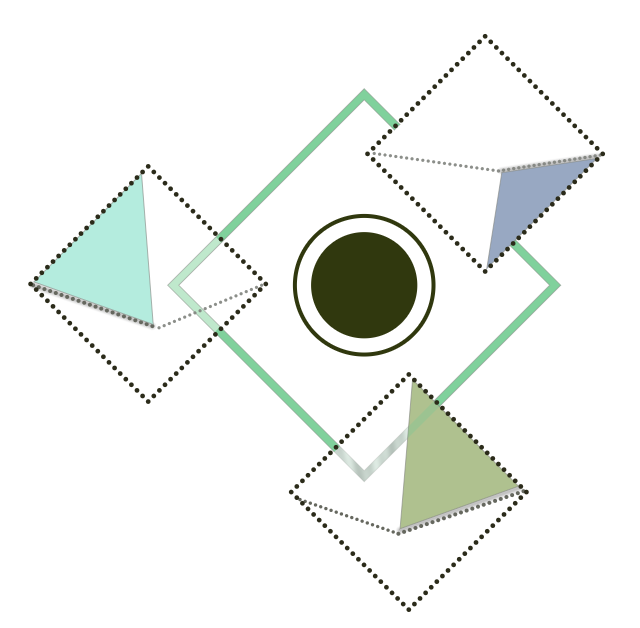
A WebGL 1 fragment shader for this background:

```glsl
precision highp float;
// Draws a green diamond frame around a dark disc, with three dotted diamonds holding tinted triangles.
uniform vec2 u_resolution;

const float HEIGHT = 7.53;
const vec2 HALF_CANVAS = vec2(3.84, 3.765);
const vec2 HUB = vec2(4.37, 4.11);
const vec2 TOP_TILE = vec2(5.82, 5.685);
const vec2 LEFT_TILE = vec2(1.78, 4.125);
const vec2 LOW_TILE = vec2(4.905, 1.63);
const float TILE_RADIUS = 1.41;
const float VEIL_RADIUS = 1.375;

const vec3 INK = vec3(0.17, 0.17, 0.10);
const vec3 OLIVE = vec3(0.19, 0.22, 0.055);
const vec3 GREEN = vec3(0.50, 0.82, 0.61);
const vec3 PALE_GREEN = vec3(0.75, 0.91, 0.80);
const vec3 SILVER = vec3(0.79, 0.84, 0.81);
const vec3 GREY = vec3(0.50, 0.51, 0.49);
const vec3 MINT = vec3(0.705, 0.925, 0.87);
const vec3 BLUE = vec3(0.595, 0.66, 0.76);
const vec3 SAGE = vec3(0.685, 0.755, 0.56);

// Coverage of a signed distance, smoothed over one pixel
float fill(float d, float px) {
  return clamp(0.5 - d / px, 0.0, 1.0);
}

float diamond(vec2 p, float radius) {
  return (abs(p.x) + abs(p.y) - radius) * 0.70711;
}

// Signed distance to the right-hand side of a line
float side(vec2 p, vec2 a, vec2 b) {
  vec2 dir = normalize(b - a);
  return dot(p - a, vec2(dir.y, -dir.x));
}

// Corners run counter-clockwise
float triangle(vec2 p, vec2 a, vec2 b, vec2 c) {
  return max(side(p, a, b), max(side(p, b, c), side(p, c, a)));
}

float segment(vec2 p, vec2 a, vec2 b) {
  vec2 d = b - a;
  return length(p - a - d * clamp(dot(p - a, d) / dot(d, d), 0.0, 1.0));
}

// Evenly spaced round dots from a to b
float dots(vec2 p, vec2 a, vec2 b, float count, float radius) {
  vec2 d = b - a;
  float t = clamp(dot(p - a, d) / dot(d, d), 0.0, 1.0);
  return length(p - a - d * floor(t * count + 0.5) / count) - radius;
}

float dottedDiamond(vec2 p) {
  return dots(abs(p), vec2(TILE_RADIUS, 0.0), vec2(0.0, TILE_RADIUS), 21.0, 0.028);
}

vec3 paintFace(vec3 base, vec3 tint, float d, float px) {
  base = mix(base, tint, fill(d, px));
  return mix(base, GREY, 0.6 * fill(abs(d) - 0.006, px));
}

vec3 paintShadow(vec3 base, vec2 p, vec2 a, vec2 b) {
  return mix(base, vec3(0.66), 0.7 * (1.0 - smoothstep(0.0, 0.06, segment(p, a, b))));
}

void main() {
  float px = HEIGHT / u_resolution.y;
  vec2 p = (gl_FragCoord.xy - 0.5 * u_resolution) * px + HALF_CANVAS;
  vec3 color = vec3(1.0);

  // Frame, hidden or faded where the tiles cover it
  float topVeil = diamond(p - TOP_TILE, VEIL_RADIUS);
  float leftVeil = fill(diamond(p - LEFT_TILE, VEIL_RADIUS), px);
  float lowVeil = fill(diamond(p - LOW_TILE, VEIL_RADIUS), px);
  float stroke = max(abs(diamond(p - HUB, 2.29)) - 0.047, -topVeil);
  float frame = fill(stroke, px);
  float streak = 0.05 * sin(p.x * 17.0) + 0.03 * sin(p.x * 41.0 + p.y * 9.0);
  vec3 frameColor = mix(GREEN, PALE_GREEN, leftVeil);
  frameColor = mix(frameColor, SILVER + streak, lowVeil);
  color = mix(color, frameColor, frame);
  color = mix(color, GREY, 0.55 * (1.0 - 0.6 * lowVeil) * fill(abs(stroke) - 0.005, px));

  // Soft shadows below the triangles
  color = paintShadow(color, p, vec2(0.40, 4.11), vec2(1.83, 3.62));
  color = paintShadow(color, p, vec2(4.80, 1.17), vec2(6.23, 1.68));
  color = paintShadow(color, p, vec2(6.02, 5.48), vec2(7.16, 5.65));

  // Fine dotted folds
  float fold = dots(p, vec2(4.49, 5.69), vec2(5.98, 5.48), 23.0, 0.019);
  fold = min(fold, dots(p, vec2(5.98, 5.48), vec2(7.20, 5.67), 20.0, 0.020));
  fold = min(fold, dots(p, vec2(1.91, 3.60), vec2(3.14, 4.11), 20.0, 0.019));
  color = mix(color, GREY, 0.9 * fill(fold, px));
  float darkFold = dots(p, vec2(0.40, 4.11), vec2(1.83, 3.62), 21.0, 0.024);
  darkFold = min(darkFold, dots(p, vec2(3.60, 1.54), vec2(4.78, 1.13), 19.0, 0.020));
  darkFold = min(darkFold, dots(p, vec2(4.78, 1.13), vec2(6.28, 1.64), 22.0, 0.024));
  color = mix(color, mix(INK, GREY, 0.7), fill(darkFold, px));

  // Tinted triangles
  float blueFace = triangle(p, vec2(6.02, 5.46), vec2(5.84, 4.31), vec2(7.16, 5.63));
  float mintFace = triangle(p, vec2(1.70, 5.45), vec2(0.41, 4.15), vec2(1.84, 3.64));
  float sageFace = triangle(p, vec2(4.95, 2.98), vec2(4.80, 1.19), vec2(6.22, 1.70));
  color = paintFace(color, BLUE, blueFace, px);
  color = paintFace(color, MINT, mintFace, px);
  color = paintFace(color, SAGE, sageFace, px);
  color = mix(color, GREEN * 0.95, 0.35 * frame * fill(sageFace, px));

  // Dotted tile borders
  float border = min(dottedDiamond(p - TOP_TILE), dottedDiamond(p - LEFT_TILE));
  border = min(border, dottedDiamond(p - LOW_TILE));
  color = mix(color, INK, fill(border, px));

  // Central disc and ring
  float r = length(p - HUB);
  float disc = min(r - 0.637, abs(r - 0.831) - 0.024);
  color = mix(color, OLIVE, fill(disc, px));

  gl_FragColor = vec4(color, 1.0);
}
```
